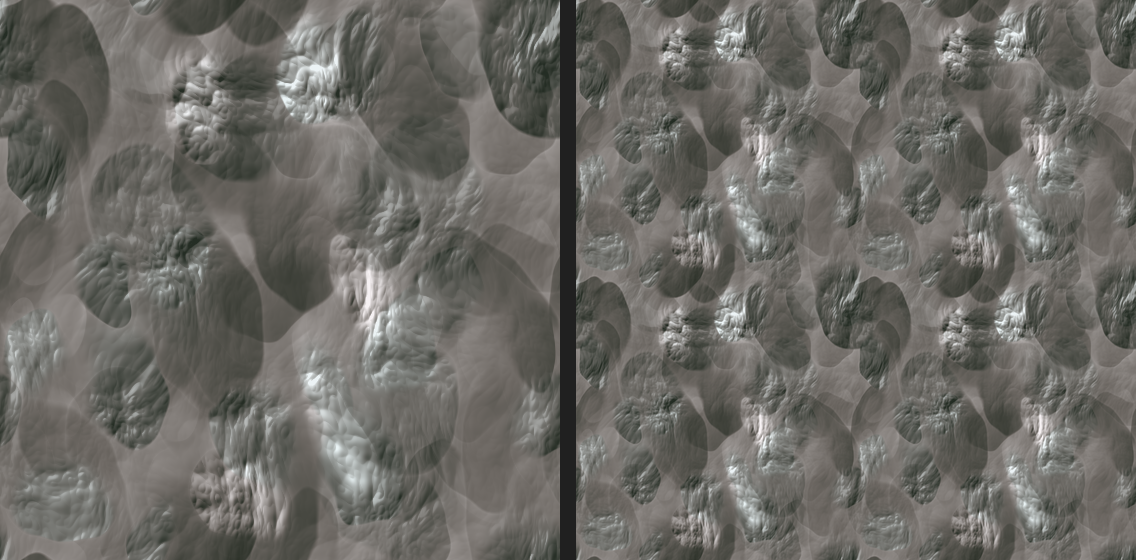
Left: one tile. Right: repeated 2 by 2.
Reproduce this texture procedurally as a WebGL 2 fragment shader.

```glsl
#version 300 es
precision highp float;

#define BIG_REPEATS vec2(5.0, 4.0)
#define MID_REPEATS vec2(8.0, 7.0)
#define FILM_REPEATS vec2(13.0, 10.0)
#define FOLD_REPEATS vec2(9.0, 6.0)
#define LIGHT_DIR vec2(-0.6, 0.8)
#define VEIN_TONE 0.525
#define DEEP_TONE 0.19
#define RELIEF 0.085
#define DARK_COLOR vec3(0.24, 0.25, 0.22)
#define MID_COLOR vec3(0.42, 0.40, 0.38)
#define PALE_COLOR vec3(0.84, 0.82, 0.82)

uniform vec2 u_resolution;
out vec4 fragColor;

// Integer hash of a lattice cell, wrapped to the given period
vec3 hash3(vec2 cell, vec2 period, float seed) {
    uvec3 v = uvec3(vec3(mod(cell, period), seed));
    v = v * 1664525u + 1013904223u;
    v.x += v.y * v.z; v.y += v.z * v.x; v.z += v.x * v.y;
    v ^= v >> 16u;
    v.x += v.y * v.z; v.y += v.z * v.x; v.z += v.x * v.y;
    return vec3(v) / float(0xffffffffu);
}

float cornerSlope(vec2 cell, vec2 offset, vec2 period, float seed) {
    float angle = 6.2832 * hash3(cell, period, seed).x;
    return dot(vec2(cos(angle), sin(angle)), offset);
}

// Periodic gradient noise
float gradientNoise(vec2 uv, vec2 period, float seed) {
    vec2 p = uv * period, i = floor(p), f = p - i;
    vec2 w = f * f * f * (f * (f * 6.0 - 15.0) + 10.0);
    vec2 x = vec2(1.0, 0.0);
    return mix(
        mix(cornerSlope(i, f, period, seed), cornerSlope(i + x, f - x, period, seed), w.x),
        mix(cornerSlope(i + x.yx, f - x.yx, period, seed), cornerSlope(i + 1.0, f - 1.0, period, seed), w.x),
        w.y);
}

vec2 noisePair(vec2 uv, vec2 period, float seed) {
    return vec2(gradientNoise(uv, period, seed), gradientNoise(uv, period, seed + 1.0));
}

// Creased height of the crumpled skin
float foldHeight(vec2 uv) {
    vec2 p = uv + 0.07 * noisePair(uv, vec2(5.0), 20.0);
    vec2 period = FOLD_REPEATS;
    float height = 0.0, amplitude = 1.0;
    for (int octave = 0; octave < 4; octave++) {
        float n = gradientNoise(p, period, 30.0 + float(octave));
        height += amplitude * sqrt(n * n + 0.0006);
        amplitude *= 0.4;
        period *= 2.0;
    }
    return height;
}

// Overlapping translucent lumps: x cover, y gloss, z rim light, w sparkle
vec4 lumps(vec2 uv, vec2 period, float seed) {
    vec2 p = uv * period, home = floor(p);
    float clearness = 1.0, gloss = 0.0, rim = 0.0, sparkle = 0.0;
    for (int y = -1; y <= 1; y++)
    for (int x = -1; x <= 1; x++) {
        vec2 cell = home + vec2(x, y);
        vec3 place = hash3(cell, period, seed);
        vec3 form = hash3(cell, period, seed + 1.0);
        vec3 kind = hash3(cell, period, seed + 2.0);
        vec2 d = p - cell - 0.5 - 0.8 * (place.xy - 0.5);
        float tilt = 1.2 * (place.z - 0.35);
        d = mat2(cos(tilt), -sin(tilt), sin(tilt), cos(tilt)) * d;
        d /= vec2(0.4 + 0.35 * form.x, 0.5 + 0.45 * form.y);
        float q = length(d);

        // One side is a crisp lip, the other melts away
        float lip = 6.2832 * form.z;
        float side = smoothstep(-0.8, 0.8, dot(d, vec2(cos(lip), sin(lip))));
        float mask = 1.0 - smoothstep(1.0 - mix(0.65, 0.05, side), 1.0, q);
        float strength = mix(0.12, 0.85, kind.x * kind.x);
        clearness *= 1.0 - strength * mask * mix(0.5, 1.0, side);
        gloss = max(gloss, mask * smoothstep(0.6, 0.85, kind.y));
        rim += side * kind.z * exp(-28.0 * abs(q - 1.0));
        sparkle = max(sparkle, mask * (1.0 - 0.6 * q) * smoothstep(0.9, 0.94, kind.z));
    }
    return vec4(1.0 - clearness, gloss, rim, sparkle);
}

void main() {
    vec2 uv = gl_FragCoord.xy / u_resolution;

    // Irregular outlines
    vec2 bend = 0.045 * noisePair(uv, vec2(5.0), 1.0) + 0.012 * noisePair(uv, vec2(17.0, 13.0), 3.0);
    vec4 big = lumps(uv + bend, BIG_REPEATS, 40.0);
    vec4 mid = lumps(uv + 1.3 * bend.yx, MID_REPEATS, 50.0);
    vec4 film = lumps(uv - bend, FILM_REPEATS, 60.0);

    // Directional slope of the folds
    vec2 reach = 0.0014 * LIGHT_DIR;
    float slope = (foldHeight(uv - reach) - foldHeight(uv + reach)) / (0.0028 * FOLD_REPEATS.x);
    float gloss = clamp(0.45 * big.y + 0.8 * mid.y, 0.0, 1.0);

    // Depth, thin films and lit edges
    float cover = 1.0 - (1.0 - big.x) * (1.0 - 0.75 * mid.x);
    float tone = mix(VEIN_TONE, DEEP_TONE, cover);
    tone += 0.09 * (film.x - 0.3) * (1.0 - cover);
    tone += 0.06 * gradientNoise(uv, vec2(4.0, 3.0), 70.0);
    tone += (0.05 * big.z + 0.05 * mid.z + 0.03 * film.z) * (1.0 - 0.6 * cover);

    // Wrinkled relief and wet highlights
    tone += slope * (0.018 + RELIEF * gloss) + 0.035 * gloss;
    tone += gloss * 0.16 * smoothstep(0.7, 1.6, slope);
    tone += mid.w * (0.3 + 0.2 * slope);

    // Warm veins, greenish hollows and cool gloss
    vec3 color = mix(DARK_COLOR, MID_COLOR, clamp((tone - 0.24) / 0.16, -0.5, 1.0));
    color = mix(color, PALE_COLOR, clamp((tone - 0.40) / 0.42, 0.0, 1.3));
    color *= mix(vec3(1.0), vec3(0.95, 1.01, 1.01), gloss);
    fragColor = vec4(clamp(color, 0.0, 1.0), 1.0);
}
```
